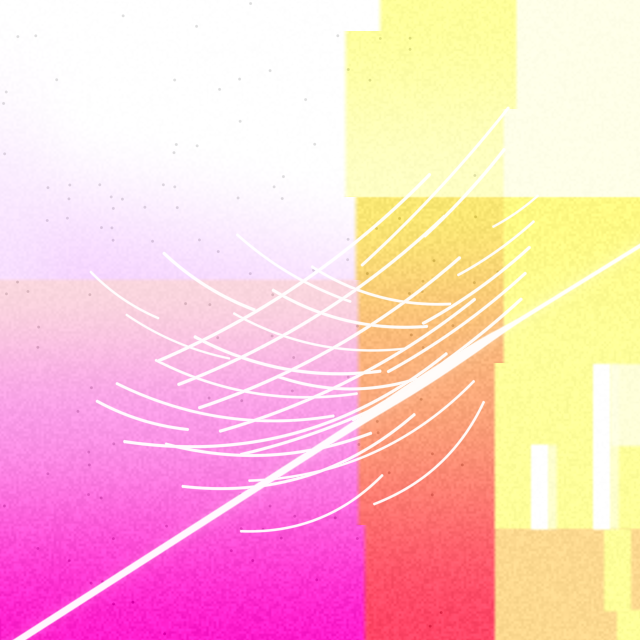
Give the GLSL for this background, as a three.js fragment shader.

```glsl
// Overexposed colour panels: a white-to-magenta field, a yellow-to-red column
// and a pale yellow side, crossed by fans of thin bowed strokes and a bright ray.
// Panels are soft boxes with vertical gradients; strokes are bent chords.
varying vec2 vUv;

const vec3 WHITE = vec3(1.0);
const vec3 LAVENDER = vec3(0.96, 0.82, 1.0);
const vec3 BLUSH = vec3(0.98, 0.84, 0.87);
const vec3 PINK = vec3(0.98, 0.62, 0.91);
const vec3 MAGENTA = vec3(1.0, 0.11, 0.80);
const vec3 LEMON = vec3(1.0, 1.0, 0.60);
const vec3 CREAM = vec3(1.0, 1.0, 0.91);
const vec3 GOLD = vec3(0.98, 0.91, 0.45);
const vec3 ORANGE = vec3(0.98, 0.68, 0.48);
const vec3 RED = vec3(1.0, 0.27, 0.40);
const vec3 SAND = vec3(0.99, 0.85, 0.56);

float hash(vec2 p) {
  p = fract(p * vec2(0.1031, 0.1137));
  p += dot(p, p.yx + 33.33);
  return fract((p.x + p.y) * p.x * 43.7);
}

float noise(vec2 p) {
  vec2 i = floor(p), f = fract(p);
  f = f * f * (3.0 - 2.0 * f);
  vec2 e = vec2(1.0, 0.0);
  return mix(mix(hash(i), hash(i + e), f.x),
             mix(hash(i + e.yx), hash(i + e.xx), f.x), f.y);
}

// Smooth threshold
float edge(float at, float x, float soft) {
  return smoothstep(at - soft, at + soft, x);
}

float box(vec2 p, vec2 lo, vec2 hi, float soft) {
  return edge(lo.x, p.x, soft) * edge(lo.y, p.y, soft)
       * edge(-hi.x, -p.x, soft) * edge(-hi.y, -p.y, soft);
}

// Chord from a to b bowed downward by sag, a fraction of its length
float stroke(vec2 p, vec2 a, vec2 b, float sag, float width) {
  vec2 chord = b - a;
  float len = length(chord);
  vec2 dir = chord / len;
  vec2 q = p - a;
  float along = dot(q, dir) / len;
  float t = clamp(along, 0.0, 1.0);
  float bow = dot(q, vec2(dir.y, -dir.x)) - 4.0 * sag * len * t * (1.0 - t);
  float slope = 4.0 * sag * (1.0 - 2.0 * t);
  float d = length(vec2((along - t) * len, bow / sqrt(1.0 + slope * slope)));
  return 1.0 - edge(width * mix(0.75, 1.1, hash(a * 91.0)), d, 0.0012);
}

// Evenly progressing family of strokes
float fan(vec2 p, float count, vec2 a, vec2 stepA, vec2 b, vec2 stepB, float sag) {
  float ink = 0.0;
  for (int i = 0; i < 6; i++) {
    float k = float(i);
    if (k >= count) break;
    ink = max(ink, stroke(p, a + k * stepA, b + k * stepB, sag, 0.0024));
  }
  return ink;
}

vec3 leftField(vec2 p) {
  float tint = smoothstep(0.86, 0.54, p.y + 0.22 * p.x);
  vec3 upper = mix(WHITE, LAVENDER, tint);
  upper = mix(upper, vec3(0.98, 0.92, 1.0), 0.5 * smoothstep(0.15, 0.0, p.x) * smoothstep(1.0, 0.7, p.y));
  vec3 lower = mix(MAGENTA, PINK, smoothstep(-0.02, 0.39, p.y));
  lower = mix(lower, BLUSH, smoothstep(0.33, 0.56, p.y));
  return mix(lower, upper, edge(0.563, p.y, 0.004));
}

vec3 middleColumn(vec2 p) {
  vec3 lower = mix(RED, ORANGE, smoothstep(0.0, 0.44, p.y));
  lower = mix(lower, GOLD, smoothstep(0.38, 0.69, p.y));
  vec3 upper = mix(vec3(1.0, 1.0, 0.77), LEMON, smoothstep(0.69, 1.0, p.y));
  return mix(lower, upper, edge(0.692, p.y, 0.002));
}

vec3 rightSide(vec2 p) {
  vec3 c = mix(LEMON, vec3(1.0, 0.98, 0.51), smoothstep(0.43, 0.69, p.y));
  c = mix(c, CREAM, edge(0.692, p.y, 0.002));
  c = mix(SAND, c, edge(0.174, p.y, 0.003));
  c = mix(c, CREAM, 0.8 * box(p, vec2(0.955, 0.303), vec2(1.1, 0.431), 0.004));
  c = mix(c, LEMON, box(p, vec2(0.944, 0.045), vec2(0.986, 0.174), 0.004));
  c = mix(c, LEMON, box(p, vec2(0.964, -0.1), vec2(1.1, 0.047), 0.004));
  // Two light bars with soft trailing edges
  for (int i = 0; i < 2; i++) {
    vec2 lo = vec2(0.83 + 0.097 * float(i), 0.173);
    float top = 0.305 + 0.126 * float(i);
    c = mix(c, CREAM, 0.65 * box(p, lo, vec2(lo.x + 0.04, top), 0.005));
    c = mix(c, WHITE, box(p, lo, vec2(lo.x + 0.026, top), 0.003));
  }
  return c;
}

void main() {
  vec2 p = vUv;
  // Panel boundaries step sideways with height
  float seam = 0.57 - 0.01 * step(0.18, p.y) - 0.004 * step(0.563, p.y)
             - 0.016 * step(0.692, p.y) + 0.054 * step(0.951, p.y);
  float side = 0.773 + 0.014 * step(0.433, p.y) + 0.02 * step(0.83, p.y);
  vec3 color = mix(leftField(p), middleColumn(p), edge(seam, p.x, 0.006));
  color = mix(color, rightSide(p), edge(side, p.x, 0.004));

  // Film grain and sparse dust
  float chroma = 1.0 - min(color.g, color.b);
  color += (noise(p * 256.0) - 0.5) * (0.015 + 0.1 * chroma);
  vec2 cell = floor(p * 60.0);
  vec2 spot = fract(p * 60.0) - 0.3 - 0.4 * vec2(hash(cell + 7.0), hash(cell + 19.0));
  color -= 0.13 * step(0.95, hash(cell + 3.0)) * smoothstep(0.2, 0.06, length(spot)) * step(p.x, side);

  // Sagging arcs, rising strokes, then low sweeps
  float ink = fan(p, 6.0, vec2(0.488, 0.583), vec2(-0.061, -0.0365), vec2(0.703, 0.525), vec2(-0.0365, -0.035), 0.08);
  ink = max(ink, fan(p, 3.0, vec2(0.371, 0.633), vec2(-0.1145, -0.029), vec2(0.547, 0.529), vec2(-0.15, -0.013), 0.05));
  ink = max(ink, fan(p, 2.0, vec2(0.198, 0.508), vec2(-0.046, -0.135), vec2(0.358, 0.44), vec2(-0.065, -0.111), 0.05));
  ink = max(ink, fan(p, 5.0, vec2(0.247, 0.436), vec2(0.0325, -0.0365), vec2(0.671, 0.727), vec2(0.0234, -0.065), 0.05));
  ink = max(ink, fan(p, 2.0, vec2(0.566, 0.586), vec2(0.098, 0.0456), vec2(0.794, 0.831), vec2(-0.0065, -0.065), 0.02));
  ink = max(ink, fan(p, 5.0, vec2(0.771, 0.646), vec2(-0.0547, -0.0755), vec2(0.84, 0.694), vec2(-0.0065, -0.0404), 0.03));
  ink = max(ink, fan(p, 3.0, vec2(0.195, 0.31), vec2(0.091, -0.07), vec2(0.697, 0.447), vec2(-0.05, -0.095), 0.11));
  ink = max(ink, fan(p, 2.0, vec2(0.39, 0.249), vec2(0.195, -0.0365), vec2(0.74, 0.404), vec2(0.0156, -0.0326), 0.1));
  ink = max(ink, fan(p, 2.0, vec2(0.26, 0.306), vec2(0.176, 0.105), vec2(0.579, 0.323), vec2(0.072, 0.085), 0.08));

  // Diagonal ray, swelling where the strokes gather
  float rayY = p.x < 0.768 ? 0.641 * (p.x - 0.03) : 0.473 + 0.616 * (p.x - 0.768);
  float rayD = abs(p.y - rayY) * 0.845;
  float rayW = mix(0.0055, 0.003, edge(0.78, p.x, 0.04)) + 0.004 * exp(-pow((p.x - 0.67) / 0.09, 2.0));
  ink = max(ink, 1.0 - edge(rayW, rayD, 0.0016));
  color = mix(color, WHITE, 0.25 * exp(-rayD * 110.0));
  color = mix(color, WHITE, 0.95 * ink);
  gl_FragColor = vec4(clamp(color, 0.0, 1.0), 1.0);
}
```
